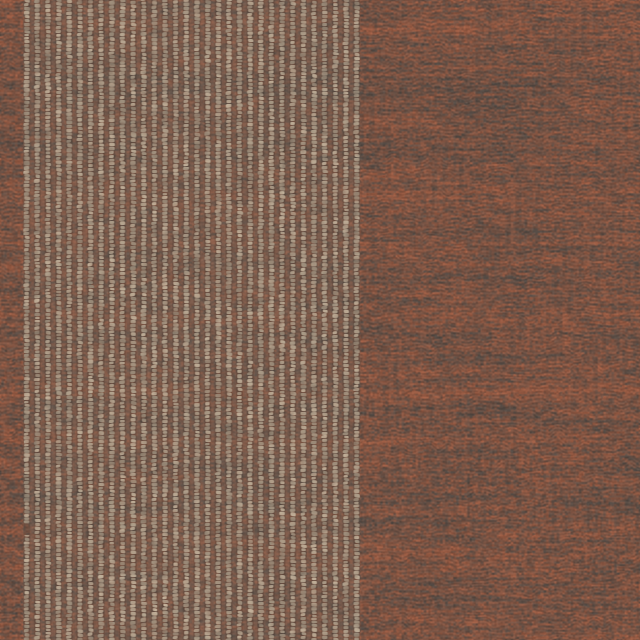
This texture is drawn by a Shadertoy shader. Its source:

```glsl
// Draws a woven rust cloth with a wide band of pale, stitched vertical ribs.

const float BAND_LEFT = 0.0365;
const float BAND_RIGHT = 0.5625;
const float FIRST_RIB = 0.0417;
const float RIB_STEP = 0.01663;
const float ROWS = 164.0;

const vec3 RUST = vec3(0.575, 0.345, 0.255);
const vec3 SLATE = vec3(0.330, 0.290, 0.265);
const vec3 TAUPE = vec3(0.475, 0.390, 0.335);
const vec3 LINEN = vec3(0.735, 0.675, 0.590);

float hash(vec2 p) {
    return fract(sin(dot(p, vec2(127.1, 311.7))) * 43758.5453);
}

float noise(vec2 p) {
    vec2 cell = floor(p);
    vec2 f = fract(p);
    f = f * f * (3.0 - 2.0 * f);
    float low = mix(hash(cell), hash(cell + vec2(1.0, 0.0)), f.x);
    float high = mix(hash(cell + vec2(0.0, 1.0)), hash(cell + 1.0), f.x);
    return mix(low, high, f.y);
}

// Noise centred on zero, with its own scale and seed.
float signedNoise(vec2 p, vec2 scale, float seed) {
    return noise(p * scale + seed) - 0.5;
}

float bump(float v, float center, float width) {
    float d = (v - center) / width;
    return exp(-d * d);
}

// Broad dye variation: positive is rusty, negative is slate.
float dyeBands(vec2 p) {
    float y = p.y + 0.008 * signedNoise(p, vec2(9.0, 5.0), 3.0);
    float tone = 0.22 * bump(y, 0.388, 0.010) + 0.12 * bump(y, 0.505, 0.010);
    tone += 0.11 * bump(y, 0.695, 0.022) + 0.12 * bump(y, 0.310, 0.012);
    tone += 0.10 * bump(y, 0.145, 0.022) + 0.08 * bump(y, 0.965, 0.020);
    float rightSide = smoothstep(0.50, 0.60, p.x) * (1.0 - smoothstep(0.72, 0.95, p.x));
    tone -= mix(0.07, 0.17, rightSide) * bump(y, 0.768, 0.022);
    tone -= 0.11 * bump(y, 0.865, 0.020) + 0.10 * bump(y, 0.220, 0.025);
    tone -= 0.10 * bump(y, 0.475, 0.012) + 0.08 * bump(y, 0.355, 0.012);
    return tone;
}

// Weft threads of several lengths, broken up by fine specks.
float streaks(vec2 p) {
    float tone = 0.16 * signedNoise(p, vec2(5.0, 48.0), 5.0);
    tone += 0.42 * signedNoise(p, vec2(14.0, 210.0), 17.0);
    tone += 0.42 * signedNoise(p, vec2(60.0, 240.0), 41.0);
    tone += 0.74 * signedNoise(p, vec2(235.0, 290.0), 73.0);
    return tone;
}

vec3 cloth(vec2 p, float dye) {
    vec3 color = mix(SLATE, RUST, clamp(0.55 + dye, 0.0, 1.0));
    float sway = 1.6 * signedNoise(p, vec2(70.0, 40.0), 29.0);
    float weave = cos(6.28318 * (p.y * ROWS + sway));
    float speck = signedNoise(p, vec2(310.0, 330.0), 91.0);
    return color * (1.01 + 0.045 * weave + 0.20 * speck);
}

float boxMask(vec2 d, vec2 halfSize, vec2 blur) {
    vec2 m = 1.0 - smoothstep(halfSize - blur, halfSize + blur, abs(d));
    return m.x * m.y;
}

// Uneven rounded stitches along each rib; returns coverage and shade.
vec2 ribStitch(vec2 p, float pixel) {
    float column = floor((p.x - FIRST_RIB) / RIB_STEP + 0.5);
    float drift = 0.9 * signedNoise(vec2(column * 7.3, p.y), vec2(1.0, 45.0), 13.0);
    float rowCoord = p.y * ROWS + hash(vec2(column, 4.0)) + drift;
    vec2 id = vec2(column, floor(rowCoord));
    float shade = hash(id) - 0.5;
    float shift = hash(id + 31.0) - 0.5;
    float size = hash(id + 57.0);
    vec2 d = vec2(p.x - FIRST_RIB - column * RIB_STEP - shift * 0.0018,
                  (fract(rowCoord) - 0.5) / ROWS);
    d.y += d.x * shift * 0.35;
    vec2 radius = vec2(mix(0.0034, 0.0047, size), mix(0.0023, 0.0030, size));
    float ring = length(pow(abs(d) / radius, vec2(1.5)));
    float soft = 0.28 + 0.5 * pixel / radius.y;
    float cover = 1.0 - smoothstep(1.0 - soft, 1.0 + soft, ring);
    return vec2(cover, shade);
}

void mainImage(out vec4 fragColor, in vec2 fragCoord) {
    vec2 p = fragCoord / iResolution.xy;
    float pixel = 1.0 / iResolution.y;
    vec3 color = cloth(p, dyeBands(p) + streaks(p));

    // The ground inside the band is greyer than the open cloth.
    float edge = max(0.0010, 0.5 * pixel);
    float ragged = p.x + 0.0016 * signedNoise(p, vec2(1.0, 230.0), 61.0);
    float band = smoothstep(BAND_LEFT - edge, BAND_LEFT + edge, ragged)
               * (1.0 - smoothstep(BAND_RIGHT - edge, BAND_RIGHT + edge, ragged));
    float grain = 1.0 + 0.22 * signedNoise(p, vec2(220.0, 280.0), 83.0);
    color = mix(color, mix(color, TAUPE * grain, 0.42), band);

    // Shadow beneath the ribs separates their stitches.
    float ribPhase = fract((p.x - FIRST_RIB) / RIB_STEP + 0.5) - 0.5;
    float trough = 1.0 - smoothstep(0.22, 0.42, abs(ribPhase));
    color *= 1.0 - 0.14 * band * trough;

    // One short break interrupts the leftmost rib.
    float missing = boxMask(p - vec2(0.040, 0.173), vec2(0.007, 0.009), vec2(edge));
    vec2 stitch = ribStitch(p, pixel);
    float wear = 0.72 + 0.34 * noise(p * vec2(110.0, 150.0) + 9.0);
    vec3 thread = LINEN * (0.98 + 0.24 * stitch.y);
    thread = mix(thread, color, 0.08 + 0.20 * noise(p * vec2(16.0, 90.0)));
    color = mix(color, thread, band * stitch.x * min(wear, 1.0) * (1.0 - missing));

    fragColor = vec4(clamp(color, 0.0, 1.0), 1.0);
}
```
